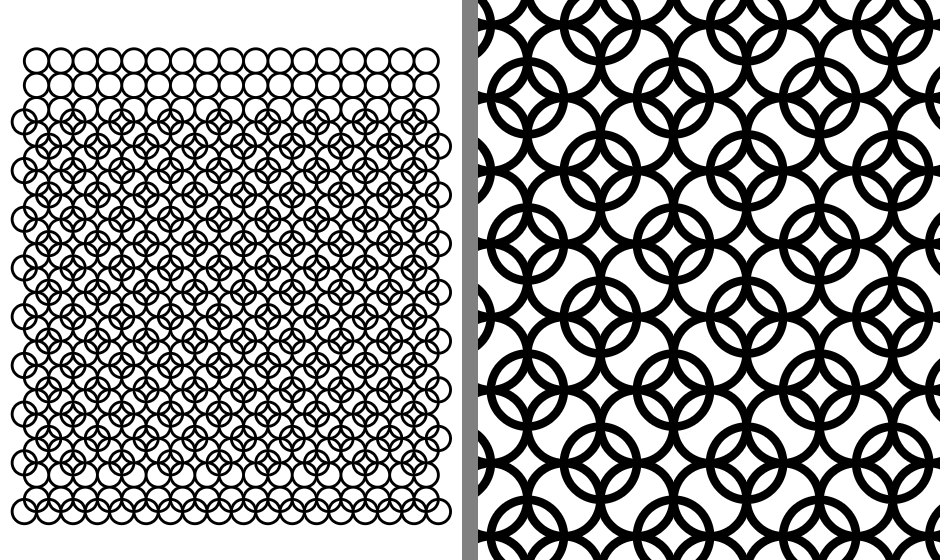
Left, the full canvas; right, a detail of the centre.
Give the GLSL for this pattern, as a Shadertoy shader.

```glsl
// Lattice of touching black rings, overlaid by a checkerboard of half-step rings.

// Lengths in canvas heights
const float PITCH = 0.04349;                  // spacing of ring centres
const vec2 FIRST_RING = vec2(0.0652, 0.1089); // top-left centre, y downwards

// Lengths in lattice steps
const float RADIUS = 0.5;
const float HALF_LINE = 0.059;
const vec2 OVERLAY_SHIFT = vec2(-0.5, 2.5);

const vec2 BASE_COUNT = vec2(17.0, 19.0);
const vec2 OVERLAY_COUNT = vec2(18.0, 15.0);
const float BORDER_ROW = 16.0;                // overlay row with every ring present

const vec3 PAPER = vec3(1.0);
const vec3 INK = vec3(0.0);

bool insideGrid(vec2 cell, vec2 count) {
    return all(greaterThanEqual(cell, vec2(0.0))) && all(lessThan(cell, count));
}

bool baseHasRing(vec2 cell) {
    return insideGrid(cell, BASE_COUNT);
}

bool overlayHasRing(vec2 cell) {
    bool checker = mod(cell.x + cell.y, 2.0) < 0.5;
    bool border = cell.y == BORDER_ROW && cell.x >= 0.0 && cell.x < OVERLAY_COUNT.x;
    return border || (checker && insideGrid(cell, OVERLAY_COUNT));
}

// Distance to the centre line of the nearest ring in one layer
float ringDistance(vec2 p, bool overlay) {
    float nearest = 1e3;
    vec2 home = floor(p);
    for (int j = 0; j < 2; j++) {
        for (int i = 0; i < 2; i++) {
            vec2 cell = home + vec2(i, j);
            bool present = overlay ? overlayHasRing(cell) : baseHasRing(cell);
            if (present) nearest = min(nearest, abs(length(p - cell) - RADIUS));
        }
    }
    return nearest;
}

void mainImage(out vec4 fragColor, in vec2 fragCoord) {
    // Lattice coordinates, counted from the top-left ring
    vec2 canvas = vec2(fragCoord.x, iResolution.y - fragCoord.y) / iResolution.y;
    vec2 p = (canvas - FIRST_RING) / PITCH;
    float pixel = 1.0 / (iResolution.y * PITCH);

    // Union of both layers, with an edge one pixel wide
    float d = min(ringDistance(p, false), ringDistance(p - OVERLAY_SHIFT, true));
    float ink = clamp(0.5 - (d - HALF_LINE) / pixel, 0.0, 1.0);

    fragColor = vec4(mix(PAPER, INK, ink), 1.0);
}
```
